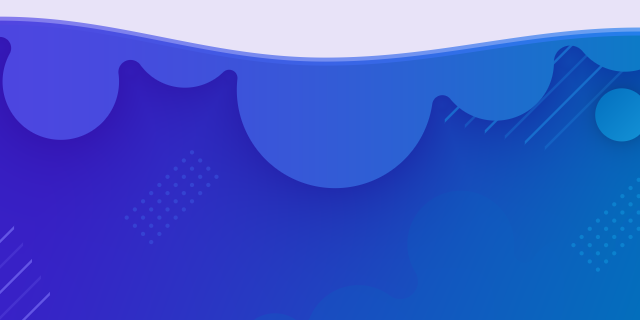
Write a Shadertoy shader that draws this background.

```glsl
// Blue-violet backdrop with liquid drips under a pale wave, stripes, dots and a ball.

#define PALE vec3(0.91, 0.892, 0.972)
#define VIOLET vec3(0.22, 0.13, 0.78)
#define AZURE vec3(0.0, 0.45, 0.73)
#define DRIP_LEFT vec3(0.30, 0.275, 0.88)
#define DRIP_RIGHT vec3(0.05, 0.48, 0.78)
#define SHADOW_TINT vec3(0.92, 0.66, 0.90)
#define SHADOW_REACH 0.13
#define STRIPE_GAP 0.0796
#define DOT_STEP 0.0255
#define RIM 0.0125

// Circles as x, y, radius, then radius of the fillet to the next one.
const vec4 DRIPS[7] = vec4[7](
    vec4(-0.182, 0.0, 0.201, 0.035), vec4(0.190, 0.255, 0.182, 0.038),
    vec4(0.578, 0.102, 0.172, 0.026), vec4(1.047, 0.281, 0.307, 0.032),
    vec4(1.549, 0.195, 0.182, 0.051), vec4(1.953, 0.055, 0.169, 0.03),
    vec4(2.30, 0.052, 0.16, 0.03));
const vec4 HUMPS[7] = vec4[7](
    vec4(0.50, -0.15, 0.08, 0.03), vec4(0.859, -0.094, 0.115, 0.026),
    vec4(1.12, -0.055, 0.164, 0.055), vec4(1.440, 0.237, 0.167, 0.034),
    vec4(1.763, 0.141, 0.109, 0.037), vec4(2.083, 0.219, 0.161, 0.03),
    vec4(2.50, 0.10, 0.20, 0.03));

float cover(float d) {
    return clamp(0.5 - d * iResolution.y, 0.0, 1.0);
}

// Upward normal of the line from a to b, for a.x < b.x.
vec2 lineNormal(vec2 a, vec2 b) {
    vec2 e = normalize(b - a);
    return vec2(-e.y, e.x);
}

// Signed distance to a chain of circles, filled towards low y, with round hollows.
float liquid(vec2 p, vec4 c[7]) {
    float d = 10.0;
    for (int i = 0; i < 7; i++) {
        d = min(d, length(p - c[i].xy) - c[i].z);
    }
    for (int i = 0; i < 6; i++) {
        vec4 a = c[i], b = c[i + 1];
        if (p.x < a.x || p.x >= b.x) continue;
        // The fillet centre is where both circles, grown by its radius, cross.
        float ra = a.z + a.w, rb = b.z + a.w;
        vec2 span = b.xy - a.xy;
        float len = length(span);
        vec2 u = span / len;
        float along = (ra * ra - rb * rb + len * len) / (2.0 * len);
        float rise = sqrt(max(ra * ra - along * along, 0.0));
        vec2 hollow = a.xy + u * along + vec2(-u.y, u.x) * rise;
        vec2 v = p - hollow;
        float web = max(dot(v, lineNormal(a.xy, hollow)), dot(v, lineNormal(hollow, b.xy)));
        d = min(d, max(web, a.w - length(v)));
    }
    return d;
}

// Depth of the pale wave below the top edge.
float waveDepth(float x) {
    const float PI = 3.14159;
    return x < 1.016 ? 0.116 - 0.064 * cos(PI * x / 1.016)
                     : 0.133 + 0.047 * cos(PI * (x - 1.016) / 0.984);
}

float stripe(vec2 p, float offset, float start, float end) {
    float across = abs(p.x + p.y - offset) * 0.707 - 0.0038;
    return cover(max(across, max(start - p.x, p.x - end)));
}

// Slanted grid of nine by four dots.
float dots(vec2 p, vec2 corner) {
    vec2 v = p - corner;
    vec2 g = vec2(v.x - v.y, v.x + v.y) / (2.0 * DOT_STEP);
    vec2 cell = clamp(round(g), vec2(0.0), vec2(8.0, 3.0));
    return cover(length(g - cell) * DOT_STEP * 1.414 - 0.0065);
}

void mainImage(out vec4 fragColor, in vec2 fragCoord) {
    // x runs right, y runs down from the top, in canvas heights.
    vec2 p = fragCoord / iResolution.y;
    p.y = 1.0 - p.y;
    float across = clamp(p.x * 0.5, 0.0, 1.0);

    // Ground gradient and faint humps
    float t = clamp((p.x + 0.35 * p.y - 0.35) * 0.5, 0.0, 1.0);
    vec3 col = mix(VIOLET, AZURE, pow(t, 1.2));
    float hump = cover(liquid(vec2(p.x, 1.0 - p.y), HUMPS));
    col = mix(col, vec3(0.04, 0.39, 0.76), 0.28 * hump);

    // Soft shadow below the drips
    float drip = liquid(p, DRIPS);
    float shade = exp(-max(drip, 0.0) / SHADOW_REACH);
    col *= mix(vec3(1.0), SHADOW_TINT, shade);

    // Dots and stripes
    col = mix(col, vec3(0.22, 0.32, 0.86), 0.6 * dots(p, vec2(0.396, 0.680)));
    col = mix(col, vec3(0.06, 0.60, 0.88), 0.5 * dots(p, vec2(1.792, 0.766)));
    for (int i = 0; i < 6; i++) {
        float k = float(i), odd = mod(k, 2.0);
        float right = stripe(p, 1.768 + STRIPE_GAP * k, 1.39 + 0.0625 * k, 2.1);
        col = mix(col, vec3(0.10, 0.48, 0.84), (0.75 - 0.35 * odd) * right);
        float left = i < 5 ? stripe(p, 0.755 + STRIPE_GAP * k, -0.1, 0.044 + 0.028 * k) : 0.0;
        col = mix(col, vec3(0.42, 0.37, 0.92), (0.85 - 0.6 * odd) * left);
    }

    // Ball with its shadow
    vec2 b = p - vec2(1.943, 0.359);
    float ball = length(b) - 0.083;
    col *= 1.0 - 0.12 * exp(-max(ball, 0.0) / 0.03);
    vec3 ballColor = mix(vec3(0.02, 0.45, 0.76), vec3(0.07, 0.56, 0.83), clamp(0.5 + (b.x + b.y) * 4.0, 0.0, 1.0));
    col = mix(col, ballColor, cover(ball));

    // Drips, then the two rims and the pale wave
    col = mix(col, mix(DRIP_LEFT, DRIP_RIGHT, pow(across, 1.4)), cover(drip));
    float wave = p.y - waveDepth(p.x);
    col = mix(col, mix(vec3(0.32, 0.27, 0.88), vec3(0.14, 0.50, 0.92), across), cover(wave - 2.0 * RIM));
    col = mix(col, mix(vec3(0.52, 0.48, 0.93), vec3(0.40, 0.63, 0.95), across), cover(wave - RIM));
    col = mix(col, PALE, cover(wave));

    fragColor = vec4(col, 1.0);
}
```
